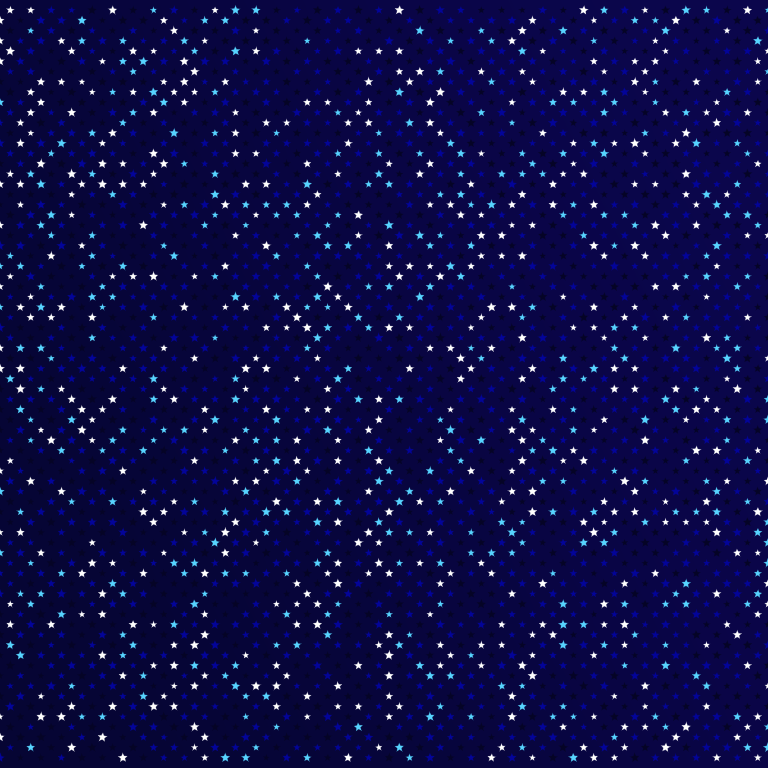
Write a Shadertoy shader that draws this pattern.

```glsl
// Night-sky pattern: small five-pointed stars on a staggered (checkerboard)
// lattice over a deep navy gradient. Each diamond cell holds one star whose
// colour, size and tilt come from an arithmetic hash of the cell index.

const float ROWS = 75.0;            // lattice steps over the canvas height
const float PI = 3.14159;

const vec3 NAVY_DEEP   = vec3(0.022, 0.018, 0.205);
const vec3 NAVY_BRIGHT = vec3(0.042, 0.022, 0.298);
const vec3 STAR_WHITE  = vec3(1.0, 1.0, 1.0);
const vec3 STAR_CYAN   = vec3(0.34, 0.83, 1.0);
const vec3 STAR_BLUE   = vec3(0.01, 0.015, 0.60);
const vec3 STAR_DARK   = vec3(0.018, 0.015, 0.15);

// Three random values in 0..1 for one cell
vec3 hash3(vec2 cell) {
    vec3 h = fract(cell.xyx * vec3(0.1031, 0.1030, 0.0973));
    h += dot(h, h.yxz + 33.33);
    return fract((h.xxy + h.yzz) * h.zyx);
}

// Signed distance to the edge lines of a five-pointed star, one tip up
float starDistance(vec2 p, float radius, float innerRatio, float tilt) {
    float halfSector = PI / 5.0;
    float angle = atan(p.x, p.y) + tilt;
    angle = abs(mod(angle + halfSector, 2.0 * halfSector) - halfSector);
    vec2 q = length(p) * vec2(cos(angle), sin(angle));
    vec2 tip = vec2(radius, 0.0);
    vec2 notch = radius * innerRatio * vec2(cos(halfSector), sin(halfSector));
    vec2 edge = normalize(notch - tip);
    return dot(q - tip, vec2(edge.y, -edge.x));
}

// Splits the stars into white, cyan, blue and dark ones
vec3 starColor(float pick) {
    if (pick < 0.17) return STAR_WHITE;
    if (pick < 0.32) return STAR_CYAN;
    if (pick < 0.69) return STAR_BLUE;
    return STAR_DARK;
}

vec3 background(vec2 uv) {
    float t = 0.75 * uv.x + 0.35 * uv.y - 0.05;
    return mix(NAVY_DEEP, NAVY_BRIGHT, smoothstep(0.0, 1.0, t));
}

void mainImage(out vec4 fragColor, in vec2 fragCoord) {
    vec2 uv = fragCoord / iResolution.y;
    vec2 p = uv * ROWS;
    float pixel = ROWS / iResolution.y;

    // Diamond cells: centres are integer points with an odd coordinate sum
    vec2 cell = floor(0.5 * vec2(p.x + p.y, p.x - p.y));
    vec2 center = vec2(cell.x + cell.y + 1.0, cell.x - cell.y);
    vec3 rnd = hash3(cell + 157.0);

    float radius = mix(0.30, 0.45, rnd.y);
    float tilt = 0.24 * (rnd.z - 0.5);
    float d = starDistance(p - center, radius, 0.5, tilt);
    float cover = smoothstep(0.75 * pixel, -0.75 * pixel, d);

    // The top and bottom border lines stay free of stars
    cover *= step(0.5, center.y) * step(center.y, ROWS - 0.5);

    vec3 color = mix(background(uv), starColor(rnd.x), cover);
    fragColor = vec4(color, 1.0);
}
```
